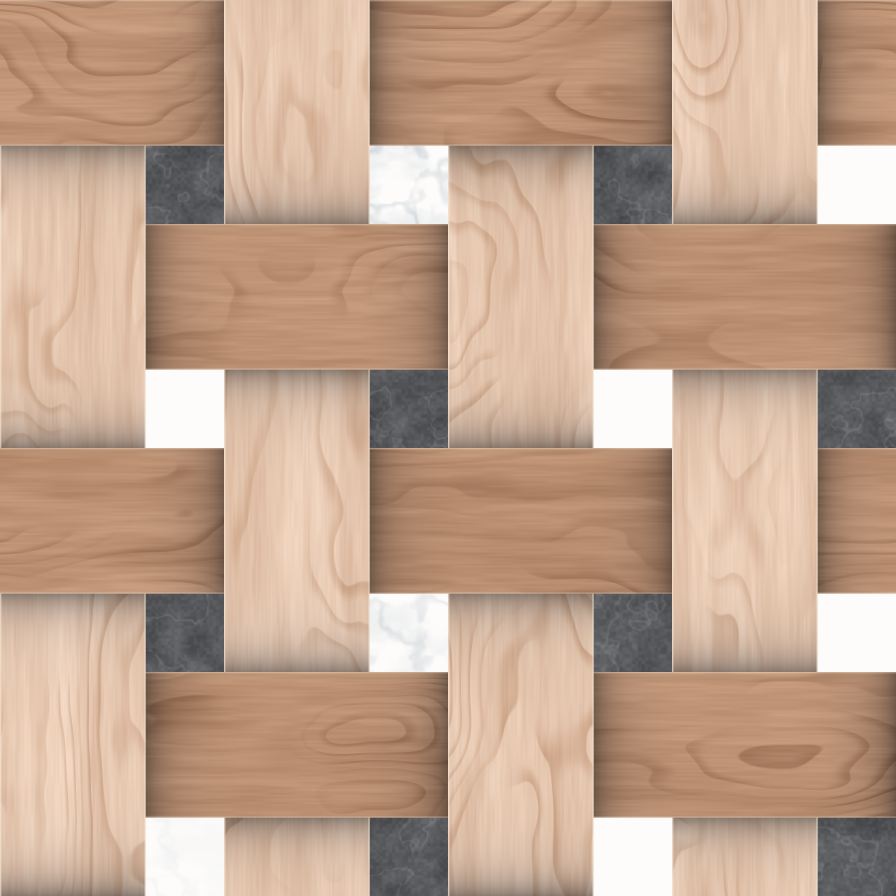
Give the GLSL for this pattern, as a WebGL 2 fragment shader.

```glsl
#version 300 es
precision highp float;
// Basket weave of pale upright and brown level wood boards on a 4 by 4 grid,
// with dark stone and white marble squares in the gaps. Each board has its own
// local frame and seed, wrapped over the grid, so the canvas tiles.

uniform vec2 u_resolution;
out vec4 fragColor;

const float CELLS = 4.0;
const float BOARD = 0.651;               // board width, in cells
const float HALF_WIDTH = 0.5 * BOARD;
const float HALF_LENGTH = 1.0 - HALF_WIDTH;
const int SAMPLES = 3;                   // per axis, for smooth edges

const vec3 PALE_LIGHT  = vec3(0.97, 0.87, 0.79);
const vec3 PALE_DARK   = vec3(0.82, 0.67, 0.56);
const vec3 BROWN_LIGHT = vec3(0.81, 0.64, 0.52);
const vec3 BROWN_DARK  = vec3(0.62, 0.45, 0.34);
const vec3 JOINT       = vec3(0.97, 0.91, 0.85);
const vec3 MARBLE      = vec3(0.995, 0.99, 0.985);
const vec3 MARBLE_VEIN = vec3(0.76, 0.79, 0.81);
const vec3 STONE       = vec3(0.34, 0.345, 0.355);

float hash(vec2 p) {
  vec3 a = fract(p.xyx * 0.1031);
  a += dot(a, a.yzx + 33.33);
  return fract((a.x + a.y) * a.z);
}

float noise(vec2 p) {
  vec2 i = floor(p), f = fract(p);
  vec2 w = f * f * f * (f * (f * 6.0 - 15.0) + 10.0);
  float low = mix(hash(i), hash(i + vec2(1, 0)), w.x);
  float high = mix(hash(i + vec2(0, 1)), hash(i + vec2(1, 1)), w.x);
  return mix(low, high, w.y);
}

float fbm(vec2 p) {
  float sum = 0.0, gain = 0.5;
  for (int k = 0; k < 4; k++) {
    sum += gain * noise(p);
    p = p * 2.03 + 17.3;
    gain *= 0.5;
  }
  return sum / 0.9375;
}

// p.x runs along the board, p.y across it, both from its centre
vec3 board(vec2 p, vec2 seed, vec3 dark, vec3 light, float jointAmount) {
  float rndA = hash(seed + 3.7), rndB = hash(seed + 8.1);
  vec2 s = p + 40.0 + 60.0 * vec2(rndA, rndB);

  // growth rings: contours of a stretched, warped field
  float warp = noise(s * vec2(1.3, 2.8)) + 0.12 * noise(s * vec2(4.0, 9.0));
  float field = p.y * 5.0 + warp * mix(4.0, 9.0, rndA) + rndB;
  float ring = fract(field);
  float line = smoothstep(0.55, 0.94, ring) * (1.0 - smoothstep(0.94, 1.0, ring));
  line *= 0.3 + 0.7 * hash(vec2(floor(field) + 50.0, rndB * 90.0));
  line *= smoothstep(0.2, 0.7, noise(s * vec2(2.0, 4.0) + 9.0));

  // soft bands and fine fibres
  float band = noise(s * vec2(0.9, 10.0) + warp * 2.0) - 0.5;
  float streak = noise(s * vec2(1.8, 34.0) + warp * 3.0) - 0.5;
  float fibre = noise(s * vec2(7.0, 120.0)) - 0.5;
  float tone = 0.64 + 0.34 * band + 0.26 * streak + 0.20 * fibre;
  tone += 0.14 * (rndB - 0.5) - 0.62 * line;
  vec3 color = mix(dark, light, tone);

  // shadow where the ends pass under the crossing boards
  float toEnd = HALF_LENGTH - abs(p.x);
  float shade = 0.36 * exp(-toEnd / 0.085) + 0.05 * exp(-toEnd / 0.25);
  color *= 1.0 - shade * vec3(1.0, 0.97, 0.92);

  // pale joint on the long sides
  float toSide = HALF_WIDTH - abs(p.y);
  return mix(color, JOINT, jointAmount * (1.0 - smoothstep(0.003, 0.009, toSide)));
}

vec3 stone(vec2 p) {
  float cloud = fbm(p * 9.0) - 0.5;
  float grit = noise(p * 70.0) - 0.5;
  float vein = smoothstep(0.93, 1.0, 1.0 - abs(2.0 * fbm(p * 6.0 + 5.0) - 1.0));
  return STONE + 0.16 * cloud + 0.06 * grit + 0.06 * vein;
}

vec3 marble(vec2 p, float amount) {
  float cloud = smoothstep(0.4, 0.75, fbm(p * vec2(5.0, 8.0)));
  float vein = smoothstep(0.82, 1.0, 1.0 - abs(2.0 * fbm(p * 5.0 + 3.0) - 1.0));
  return mix(MARBLE, MARBLE_VEIN, amount * (0.4 * cloud + 0.5 * vein));
}

// q is in cells, counted from the upper left
vec3 weave(vec2 q) {
  vec2 cell = floor(q), f = fract(q);
  float odd = mod(cell.x + cell.y, 2.0);
  bool inColumn = f.x < BOARD, inRow = f.y < BOARD;

  if (!inColumn && !inRow) {
    vec2 id = mod(cell, CELLS);
    vec2 p = f + 20.0 + 13.0 * id;
    return odd < 0.5 ? stone(p) : marble(p, smoothstep(0.5, 1.0, hash(id + 4.0)));
  }
  bool level = inRow && (!inColumn || odd < 0.5);
  // in a gap, step to the cell that owns the board
  if (!inColumn) cell.x += odd;
  if (!inRow) cell.y += 1.0 - odd;
  vec2 p = q - cell - HALF_WIDTH;
  vec2 seed = mod(cell, CELLS) * 7.0 + 2.0;
  if (level) return board(p, seed, BROWN_DARK, BROWN_LIGHT, 0.35);
  return board(p.yx, seed, PALE_DARK, PALE_LIGHT, 0.65);
}

void main() {
  vec3 sum = vec3(0.0);
  for (int k = 0; k < SAMPLES * SAMPLES; k++) {
    vec2 offset = (vec2(k % SAMPLES, k / SAMPLES) + 0.5) / float(SAMPLES) - 0.5;
    vec2 uv = (gl_FragCoord.xy + offset) / u_resolution;
    sum += weave(vec2(uv.x, 1.0 - uv.y) * CELLS);
  }
  fragColor = vec4(sum / float(SAMPLES * SAMPLES), 1.0);
}
```
